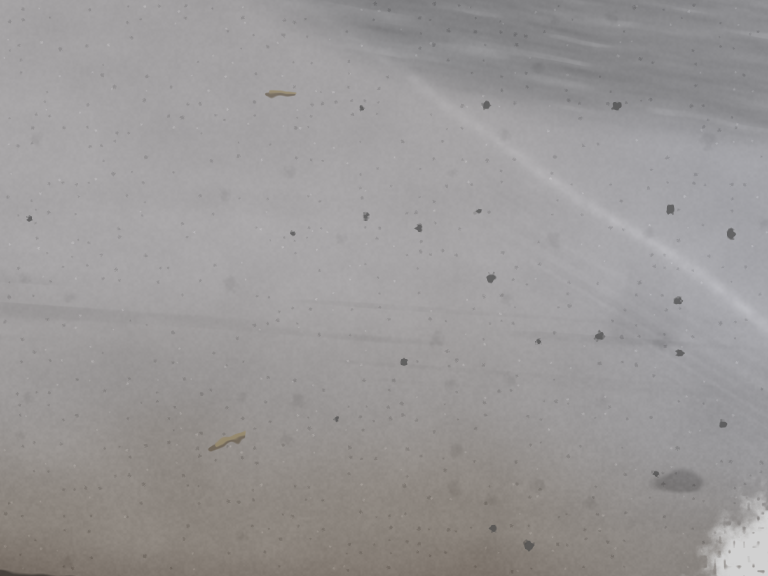
Give the GLSL for this texture, as a Shadertoy shader.

```glsl
// Worn grey concrete floor with a pale diagonal ridge, brushed streaks, pits and stains.

const vec3 PALE_GREY   = vec3(0.645, 0.637, 0.642);
const vec3 MID_GREY    = vec3(0.603, 0.592, 0.590);
const vec3 WARM_GREY   = vec3(0.545, 0.518, 0.490);
const vec3 EDGE_BROWN  = vec3(0.470, 0.432, 0.398);
const vec3 DAMP_GREY   = vec3(0.500, 0.500, 0.508);
const vec3 CHALK       = vec3(0.820, 0.820, 0.820);
const vec3 PEBBLE      = vec3(0.290, 0.290, 0.290);
const vec3 STRAW       = vec3(0.600, 0.550, 0.440);
const vec3 STRAW_SHADE = vec3(0.380, 0.330, 0.260);

const vec2  RIDGE_POINT  = vec2(0.75, 0.835);
const float RIDGE_SLOPE  = -0.68;
const float BRUSH_SLOPE  = -0.16;
const float GRAIN_AMOUNT = 0.030;
const float CLOUD_AMOUNT = 0.045;

float hash(vec2 p) {
    vec3 q = fract(vec3(p.xyx) * 0.1031);
    q += dot(q, q.yzx + 33.33);
    return fract((q.x + q.y) * q.z);
}

float noise(vec2 p) {
    vec2 i = floor(p), f = fract(p);
    f = f * f * (3.0 - 2.0 * f);
    return mix(mix(hash(i), hash(i + vec2(1, 0)), f.x),
               mix(hash(i + vec2(0, 1)), hash(i + vec2(1, 1)), f.x), f.y);
}

float fbm(vec2 p) {
    float sum = 0.0, weight = 0.5;
    for (int i = 0; i < 5; i++) {
        sum += weight * noise(p);
        p = mat2(1.6, 1.2, -1.2, 1.6) * p + 17.3;
        weight *= 0.5;
    }
    return sum;
}

// Irregular dots, at most one per grid cell
float dots(vec2 p, float cells, float radius, float chance, float soft) {
    vec2 id = floor(p * cells);
    vec2 jitter = 0.25 + 0.5 * vec2(hash(id + 3.7), hash(id + 51.2));
    vec2 d = p - (id + jitter) / cells;
    float size = radius * mix(0.4, 1.0, hash(id + 91.4));
    float dist = length(d) + size * 0.9 * (noise(d / size * 1.6 + id * 7.0) - 0.5);
    return step(hash(id + 23.9), chance) * (1.0 - smoothstep(size - soft, size + soft, dist));
}

float segment(vec2 p, vec2 a, vec2 b) {
    vec2 v = b - a;
    return length(p - a - v * clamp(dot(p - a, v) / dot(v, v), 0.0, 1.0));
}

// A bent piece of straw with a darker underside
vec3 addStraw(vec3 col, vec2 p, vec2 centre, vec2 reach, float width, float soft) {
    vec2 q = p + 0.010 * (vec2(noise(p * 70.0), noise(p * 70.0 + 40.0)) - 0.5);
    float shade = segment(q + vec2(0.002, 0.004), centre - reach, centre + reach);
    float body = segment(q, centre - reach * 0.7, centre + reach);
    col = mix(col, STRAW_SHADE, 0.65 * (1.0 - smoothstep(width - soft, width + soft, shade)));
    return mix(col, STRAW, 0.9 * (1.0 - smoothstep(width * 0.7 - soft, width * 0.7 + soft, body)));
}

void mainImage(out vec4 fragColor, in vec2 fragCoord) {
    vec2 p = fragCoord / iResolution.y;
    float soft = max(1.0 / iResolution.y, 0.0012);
    float cloud = fbm(p * 3.5) - 0.48;
    float mottle = fbm(p * 14.0 + 9.0) - 0.48;
    float right = smoothstep(0.75, 1.33, p.x);

    // Light falling off towards the warm lower edge
    float h = p.y + 0.10 * right + 0.10 * cloud;
    vec3 col = mix(EDGE_BROWN, WARM_GREY, smoothstep(-0.04, 0.11, h));
    col = mix(col, MID_GREY, smoothstep(0.08, 0.36, h));
    col = mix(col, PALE_GREY, smoothstep(0.32, 0.60, h));
    col += vec3(-0.012, -0.003, 0.010) * right;
    col += CLOUD_AMOUNT * (cloud + 0.6 * mottle);

    // Damp, brushed area at the upper right
    float ridge = (p.y - RIDGE_POINT.y - RIDGE_SLOPE * (p.x - RIDGE_POINT.x)) * 0.827;
    float brush = p.y - BRUSH_SLOPE * p.x + 0.020 * (fbm(p * 5.0) - 0.5);
    float damp = smoothstep(0.925, 1.03, brush + 0.05 * cloud) * smoothstep(-0.08, 0.06, ridge);
    float deep = exp(-4.0 * dot(p - vec2(0.80, 0.94), p - vec2(0.80, 0.94)));
    col = mix(col, DAMP_GREY, damp * mix(0.50, 0.95, deep));
    float streak = noise(vec2(p.x * 6.0, brush * 75.0));
    float fine = noise(vec2(p.x * 18.0, brush * 150.0));
    col += damp * (0.045 * (streak - 0.5) + 0.025 * (fine - 0.5));
    col += 0.055 * damp * smoothstep(0.72, 0.95, streak) * noise(p * 25.0);

    // Pale ridge, with faint ribs and grey scuffs below it
    float ridgeLine = ridge + 0.016 * (noise(p * 9.0) - 0.5);
    float ridgeFade = smoothstep(0.45, 0.75, p.x) * mix(0.55, 1.0, right);
    col += 0.055 * ridgeFade * exp(-pow(ridgeLine / 0.011, 2.0)) * (0.6 + 0.8 * noise(p * 60.0));
    col += 0.018 * ridgeFade * exp(-pow(ridgeLine / 0.045, 2.0));
    float below = exp(-pow((ridge + 0.12) / 0.075, 2.0)) * smoothstep(0.75, 1.0, p.x);
    float rib = noise(vec2((p.x + 1.4 * p.y) * 14.0, (p.y + 0.6 * p.x) * 130.0));
    col += below * (0.028 * (rib - 0.5) - 0.030 * smoothstep(0.45, 0.75, fbm(p * 9.0 + 4.0)));

    // Long, nearly level trowel marks
    float trowel = p.y + 0.07 * p.x;
    float marks = smoothstep(0.60, 0.90, noise(vec2(p.x * 3.0, trowel * 70.0)));
    col -= 0.028 * marks * exp(-pow((trowel - 0.46) / 0.07, 2.0)) * (0.4 + noise(p * 30.0));
    col += 0.012 * (noise(vec2(p.x * 2.5, trowel * 28.0)) - 0.5);

    // Surface grain, pits, light flecks and loose pebbles
    float grain = 0.6 * noise(p * 170.0) + 0.4 * noise(p * 330.0) - 0.5;
    col += GRAIN_AMOUNT * grain * mix(1.4, 0.8, smoothstep(0.1, 0.5, p.y));
    col -= 0.070 * dots(p, 42.0, 0.0032, 0.26, soft);
    col += 0.065 * dots(p + 5.0, 34.0, 0.0022, 0.16, soft);
    col -= 0.035 * dots(p + 2.0, 11.0, 0.0130, 0.18, 0.007);
    float pebbles = dots(p + 8.0, 9.0, 0.0085, mix(0.05, 0.28, smoothstep(0.5, 0.9, p.x)), 0.0022);
    col = mix(col, PEBBLE, 0.72 * pebbles);

    // Smudge, straws, chalky corner and dark edge
    float smudge = length((p - vec2(1.185, 0.165)) * vec2(1.0, 2.3)) + 0.035 * (noise(p * 45.0) - 0.5);
    col -= 0.100 * (1.0 - smoothstep(0.026, 0.056, smudge));
    col = addStraw(col, p, vec2(0.395, 0.235), vec2(0.030, 0.012), 0.0055, 0.002);
    col = addStraw(col, p, vec2(0.487, 0.840), vec2(0.022, 0.001), 0.0030, 0.002);
    float corner = length((p - vec2(1.37, -0.02)) * vec2(1.0, 0.85));
    float chalk = 1.0 - smoothstep(0.09, 0.17, corner + 0.10 * (fbm(p * 40.0) - 0.5));
    col = mix(col, CHALK, chalk * smoothstep(0.25, 0.60, noise(p * 120.0) + 0.35 * chalk));
    float edge = p.y + 0.10 * p.x + 0.008 * (noise(p * 40.0) - 0.5);
    col = mix(col, EDGE_BROWN * 0.5, 0.8 * (1.0 - smoothstep(0.007, 0.013, edge)));

    fragColor = vec4(clamp(col, 0.0, 1.0), 1.0);
}
```
